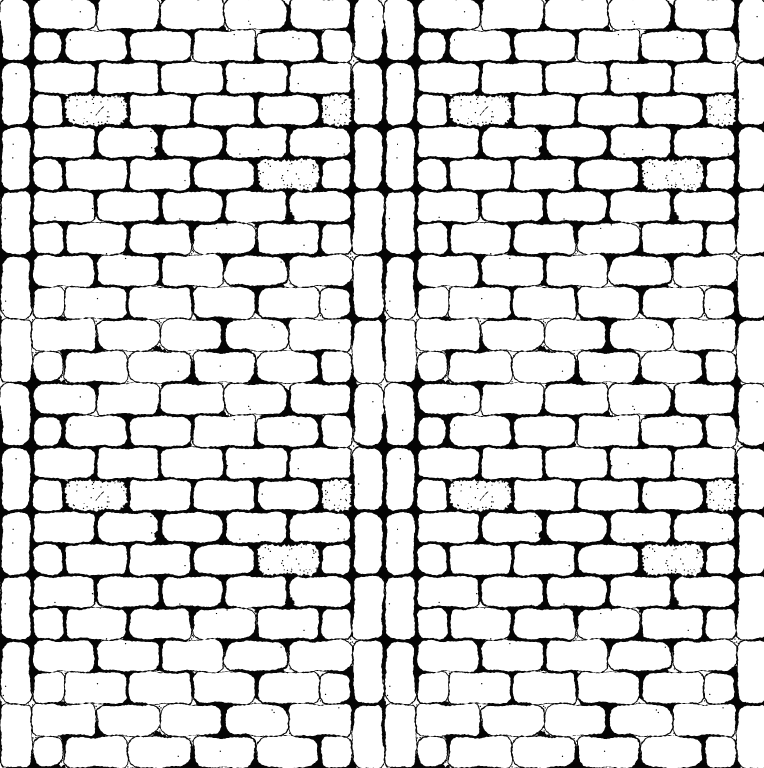
A WebGL 1 fragment shader for this texture map:

```glsl
precision highp float;

// Hand-inked brick wall: courses of rounded bricks between paired upright bricks.
// Each brick is a rounded box inside a 12 x 12 unit tile; layered sines thin the
// mortar in places, cellular noise roughens the edges and scatters the specks.

uniform vec2 u_resolution;

#define VIEW vec2(23.86, 23.93)     // units across and down the canvas
#define TOP_OFFSET 0.065            // part of the first course that is cut off
#define TILE 12.0                   // units in one repeat
#define INSET vec2(0.062, 0.043)    // half the mortar width
#define OUTLINE 0.036               // ink line where the mortar is blank
#define GRAIN 10.0                  // noise cells per unit
#define ROUGHNESS 0.035
#define INK vec3(0.02)
#define PAPER vec3(1.0)

const float WAVE = 6.2831853 / TILE;
const float SAMPLES = 3.0;

float hash(vec2 p) {
  vec3 h = fract(vec3(p.xyx) * 0.1031);
  h += dot(h, h.yzx + 33.33);
  return fract((h.x + h.y) * h.z);
}

// Nearest feature distance and a random value of its cell, repeating per tile.
vec2 cellular(vec2 p) {
  vec2 base = floor(p);
  vec2 nearest = vec2(8.0, 0.0);
  for (int j = -1; j <= 1; j++) {
    for (int i = -1; i <= 1; i++) {
      vec2 cell = base + vec2(float(i), float(j));
      vec2 id = mod(cell, TILE * GRAIN);
      vec2 feature = cell + vec2(hash(id + 3.7), hash(id + 41.3));
      float dist = length(p - feature);
      if (dist < nearest.x) nearest = vec2(dist, hash(id + 87.1));
    }
  }
  return nearest;
}

float roundedBox(vec2 p, vec2 halfSize, float radius) {
  vec2 e = abs(p) - halfSize + radius;
  return length(max(e, 0.0)) + min(max(e.x, e.y), 0.0) - radius;
}

float segment(vec2 p, vec2 a, vec2 b) {
  vec2 ab = b - a;
  return length(p - a - ab * clamp(dot(p - a, ab) / dot(ab, ab), 0.0, 1.0));
}

// Origin in xy and size in zw of the brick around a point in the tile.
vec4 brickAt(vec2 q) {
  if (q.x < 1.0 || q.x >= TILE - 1.0) {
    return vec4(floor(q.x), 2.0 * floor(q.y * 0.5), 1.0, 2.0);
  }
  float row = floor(q.y);
  float shift = mod(row, 2.0);
  float start = 2.0 * floor((q.x - 1.0 + shift) * 0.5) - shift + 1.0;
  float left = max(start, 1.0);
  float right = min(start + 2.0, TILE - 1.0);
  return vec4(left, row, right - left, 1.0);
}

float isBrick(vec2 origin, vec2 wanted) {
  return 1.0 - step(0.5, length(origin - wanted));
}

// How solidly the mortar is inked, 0 to 1.
float mortarFill(vec2 q) {
  float f = 0.6 + 0.35 * cos(WAVE * (q.y - 4.5));
  f += 0.25 * sin(WAVE * (3.0 * q.x + 2.0 * q.y) - 1.6);
  f += 0.30 * sin(WAVE * (5.0 * q.x - 4.0 * q.y) - 0.79);
  return smoothstep(0.15, 0.45, f);
}

float inkAt(vec2 p, float blur) {
  vec2 grain = cellular(p * GRAIN);
  float rough = 0.5 - grain.x;

  // Hand wobble of the joints
  p += 0.022 * sin(WAVE * vec2(7.0 * p.y + 2.0 * p.x, 9.0 * p.x + 5.0 * p.y));
  p += 0.010 * sin(WAVE * vec2(25.0 * p.y + 4.0 * p.x, 21.0 * p.x - 8.0 * p.y));
  vec2 q = mod(p, TILE);

  // Brick face
  vec4 brick = brickAt(q);
  float variation = hash(brick.xy + 11.0);
  float worn = isBrick(brick.xy, vec2(2.0, 3.0)) + isBrick(brick.xy, vec2(8.0, 5.0))
             + isBrick(brick.xy, vec2(10.0, 3.0));
  float fill = mortarFill(q);
  vec2 inset = INSET * mix(0.35, 0.75 + 0.5 * variation, fill);
  vec2 local = q - brick.xy - 0.5 * brick.zw;
  float d = roundedBox(local, 0.5 * brick.zw - inset, mix(0.17, 0.34, variation));
  d += rough * ROUGHNESS * (1.0 + 1.8 * worn);

  // Solid mortar, or only an outline where the ink runs thin
  float mortar = smoothstep(-blur, blur, d);
  float outline = mortar * (1.0 - smoothstep(-blur, blur, d - OUTLINE));
  float ink = mix(outline, mortar, step(0.5, fill + 0.5 * rough));

  // Specks in blank mortar, along worn edges and rarely on clean faces
  float amount = 0.004 + 0.4 * mortar + worn * (0.08 + 0.4 * smoothstep(-0.2, 0.0, d));
  float speck = 1.0 - smoothstep(0.16, 0.26, grain.x);
  ink = max(ink, speck * step(1.0 - amount, grain.y));

  // Broken corners and one scratch
  float chip = min(length(q - vec2(4.93, 4.74)), length(q - vec2(9.07, 6.80)));
  ink = max(ink, 1.0 - smoothstep(-blur, blur, chip - 0.13 + rough * 0.08));
  float scratch = segment(q, vec2(2.98, 3.62), vec2(3.24, 3.38));
  return max(ink, 1.0 - smoothstep(-blur, blur, scratch - 0.012 + rough * 0.02));
}

void main() {
  float blur = 0.5 * VIEW.y / (u_resolution.y * SAMPLES), ink = 0.0;
  for (int k = 0; k < 9; k++) {
    vec2 offset = (vec2(mod(float(k), SAMPLES), floor(float(k) / SAMPLES)) - 1.0) / SAMPLES;
    vec2 uv = (gl_FragCoord.xy + offset) / u_resolution;
    ink += inkAt(vec2(uv.x, 1.0 - uv.y) * VIEW + vec2(0.0, TOP_OFFSET), blur);
  }
  gl_FragColor = vec4(mix(PAPER, INK, ink / (SAMPLES * SAMPLES)), 1.0);
}
```
